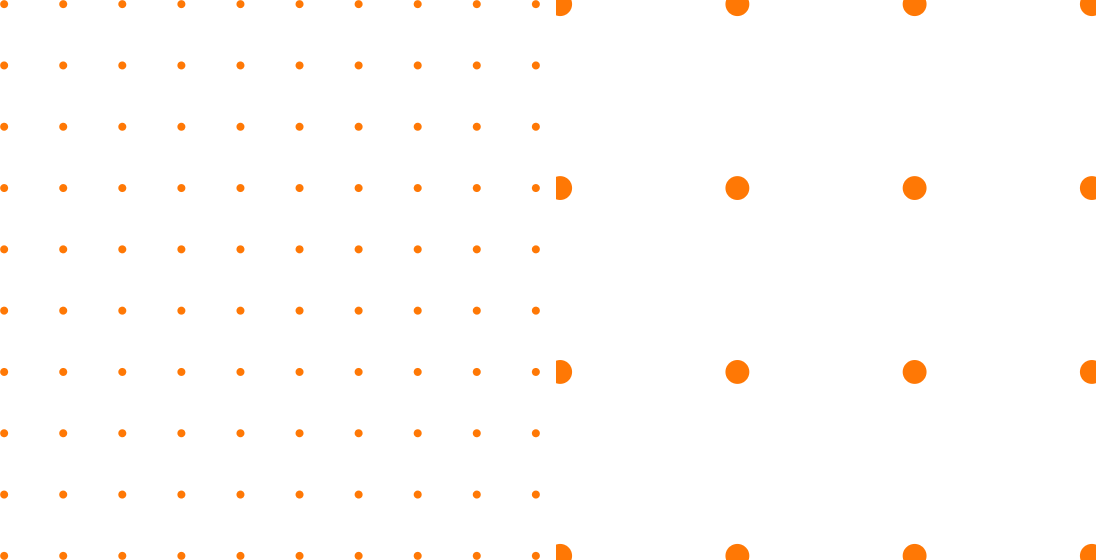
Left: the whole. Right: its middle third, enlarged.
This pattern is drawn by a Shadertoy shader. Its source:

```glsl
// Small orange dots on white in a regular 10 by 10 grid.
// Each pixel finds its nearest grid point and measures a circle distance there;
// the outermost dots sit just inside the canvas edges.

const vec2 DOT_COUNT = vec2(10.0);      // dots across and down
const float DOT_RADIUS = 0.0071;        // in canvas heights
const float EDGE_INSET = 0.0074;        // outer dot centres to canvas edge
const vec3 PAPER_COLOR = vec3(1.0);
const vec3 DOT_COLOR = vec3(1.0, 0.47, 0.02);

// Signed distance to the nearest dot of a grid spanning the canvas
float dotGridDistance(vec2 p, vec2 canvasSize) {
    vec2 lastIndex = DOT_COUNT - 1.0;
    vec2 pitch = (canvasSize - 2.0 * EDGE_INSET) / lastIndex;
    vec2 index = clamp(floor((p - EDGE_INSET) / pitch + 0.5), vec2(0.0), lastIndex);
    vec2 center = EDGE_INSET + index * pitch;
    return length(p - center) - DOT_RADIUS;
}

void mainImage(out vec4 fragColor, in vec2 fragCoord) {
    // Canvas height is one unit
    float pixel = 1.0 / iResolution.y;
    vec2 p = fragCoord * pixel;
    vec2 canvasSize = iResolution.xy * pixel;

    // One pixel of edge smoothing
    float d = dotGridDistance(p, canvasSize);
    float coverage = clamp(0.5 - d / pixel, 0.0, 1.0);

    fragColor = vec4(mix(PAPER_COLOR, DOT_COLOR, coverage), 1.0);
}
```
